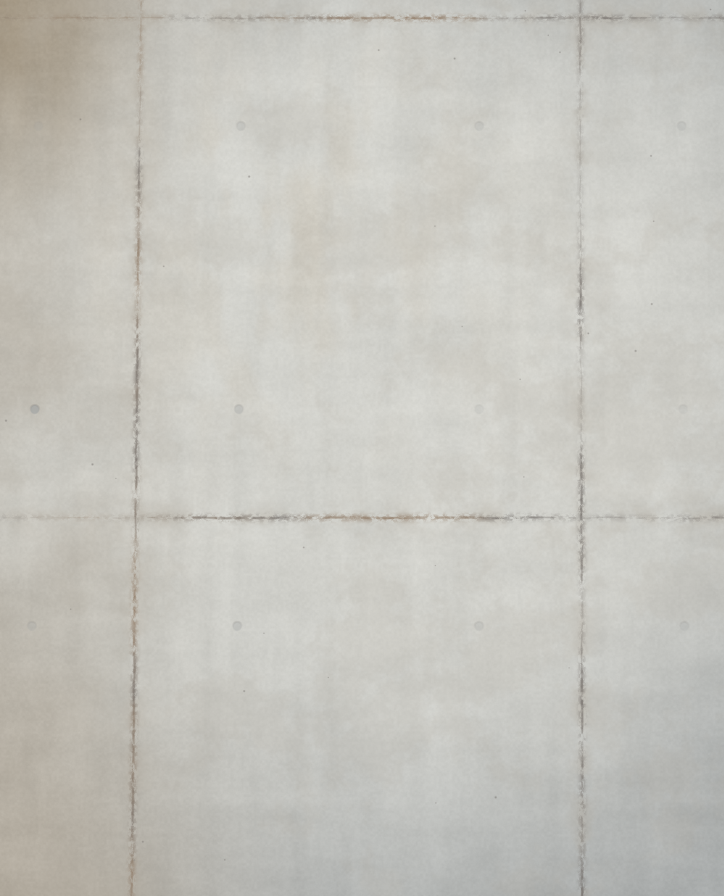
This texture is drawn by a Shadertoy shader. Its source:

```glsl
#define PITCH vec2(0.503, 0.558)
#define ORIGIN vec2(0.147, 0.422)
#define TIE_OFFSET vec2(0.136, 0.158)
#define TIE_RADIUS 0.0050
#define JOINT_WIDTH 0.0009
#define PALE vec3(0.822, 0.822, 0.800)
#define COOL vec3(0.660, 0.672, 0.670)
#define WARM vec3(0.690, 0.660, 0.610)
#define OCHRE vec3(0.630, 0.580, 0.500)
#define SEAM_GREY vec3(0.450, 0.430, 0.415)
#define SEAM_RUST vec3(0.560, 0.475, 0.395)

float hash(vec2 p) {
    vec3 q = fract(p.xyx * vec3(0.1031, 0.1030, 0.0973));
    q += dot(q, q.yzx + 33.33);
    return fract((q.x + q.y) * q.z);
}

float noise(vec2 p) {
    vec2 i = floor(p), f = fract(p);
    f = f * f * (3.0 - 2.0 * f);
    return mix(mix(hash(i), hash(i + vec2(1, 0)), f.x),
               mix(hash(i + vec2(0, 1)), hash(i + vec2(1, 1)), f.x), f.y);
}

float fbm(vec2 p) {
    float sum = 0.0, amp = 0.5;
    for (int i = 0; i < 5; i++) {
        sum += amp * noise(p);
        p = mat2(1.6, 1.2, -1.2, 1.6) * p + 17.3;
        amp *= 0.5;
    }
    return sum;
}

// Broken hairline (x) and the speckled band of stain around it (y)
vec2 seam(float across, float along, float seed, float px) {
    float wobble = (fbm(vec2(along * 40.0, seed)) - 0.48) * 0.0022;
    float stretch = smoothstep(0.25, 0.70, fbm(vec2(along * 9.0, seed + 40.0)));
    float crumb = smoothstep(0.25, 0.60, fbm(vec2(along * 130.0, across * 200.0 + seed)));
    float d = abs(across + wobble);
    float width = JOINT_WIDTH * (0.6 + 0.8 * stretch);
    float core = 1.0 - smoothstep(width - px, width + px, d);
    float speck = smoothstep(0.32, 0.66, fbm(vec2(across * 330.0, along * 240.0) + seed));
    float band = exp(-d * d / 0.000018) * speck;
    return vec2(core * crumb * (0.35 + 0.65 * stretch), band * (0.3 + 0.7 * stretch));
}

// Broad tones: pale middle, warm left side, cool right side
vec3 wallTone(vec2 p) {
    float cloud = fbm(p * 5.0 + 3.0);
    float edge = smoothstep(0.25, 0.76, length(p - vec2(0.42, 0.60)) + (cloud - 0.48) * 0.12);
    vec3 rim = mix(WARM, COOL, smoothstep(0.0, 0.42, p.x));
    vec3 col = mix(PALE, rim, edge);
    col = mix(col, WARM, 0.50 * smoothstep(0.28, 0.0, p.x) * smoothstep(0.1, 0.7, cloud));

    // Ochre stains in the top left corner and down the large panel
    float corner = smoothstep(0.27, 0.0, length((p - vec2(0.0, 0.98)) * vec2(1.4, 1.0)));
    float streak = fbm(p * vec2(26.0, 14.0) + 8.0);
    vec2 drop = (p - vec2(0.33, 0.74)) * vec2(4.5, 4.5);
    float drip = exp(-dot(drop, drop));
    col = mix(col, OCHRE, corner * (0.4 + 0.7 * streak));
    return mix(col, OCHRE * 1.2, 0.22 * drip * smoothstep(0.32, 0.75, streak));
}

// Mottling, formwork streaks and fine grain, centred on zero
float surface(vec2 p) {
    float mottled = (fbm(p * 24.0) - 0.48) * 0.040;
    float upright = (fbm(p * vec2(60.0, 7.0) + 20.0) - 0.48) * 0.036;
    float level = (fbm(p * vec2(10.0, 55.0) + 50.0) - 0.48) * 0.036;
    float grain = (fbm(p * 340.0) - 0.48) * 0.042;
    return mottled + upright + level + grain;
}

void mainImage(out vec4 fragColor, in vec2 fragCoord) {
    float px = 1.0 / iResolution.y;
    vec2 p = fragCoord * px;
    vec3 col = wallTone(p) + surface(p);

    // Faint scuffs with ragged outlines
    float scuff = fbm(p * vec2(12.0, 15.0) + 90.0) + 0.35 * (fbm(p * 90.0) - 0.48);
    col = mix(col, WARM, 0.14 * smoothstep(0.46, 0.68, scuff));

    // Panel grid, with the uprights leaning slightly together at the top
    vec2 leaning = p - vec2(p.y * (0.0145 - 0.0264 * p.x), 0.0);
    vec2 q = (leaning - ORIGIN) / PITCH;
    vec2 cell = floor(q), line = floor(q + 0.5);
    vec2 local = (fract(q) - 0.5) * PITCH;
    vec2 across = (q - line) * PITCH;

    // Damp blotches gathering beside the joints
    float near = exp(-min(abs(across.x), abs(across.y)) / 0.014);
    col = mix(col, WARM, 0.38 * near * smoothstep(0.36, 0.7, fbm(p * 40.0 + 30.0)));

    // Joints, rusty on the left and grey on the right
    vec2 upright = seam(across.x, p.y, line.x * 7.0 + 2.0, px);
    vec2 level = seam(across.y, p.x, line.y * 5.0 + 23.0, px);
    float rust = smoothstep(0.68, 0.50, p.x) * smoothstep(0.25, 0.65, fbm(p * 12.0 + 60.0));
    vec3 seamColor = mix(SEAM_GREY, SEAM_RUST, rust);
    col = mix(col, seamColor, 0.50 * max(upright.y, level.y));
    col = mix(col, seamColor, 0.62 * max(upright.x, level.x));

    // Four tie holes per panel, each filled to a different degree
    vec2 tie = abs(local) - TIE_OFFSET;
    float fade = hash(cell * 4.0 + step(0.0, local) + 5.0);
    float d = length(tie) - TIE_RADIUS;
    float disc = 1.0 - smoothstep(-px, px, d);
    float rim = 1.0 - smoothstep(0.0003, 0.0003 + 1.5 * px, abs(d));
    float crescent = smoothstep(-0.004, 0.006, local.y - sign(local.y) * TIE_OFFSET.y);
    col = mix(col, COOL * 0.95, disc * mix(0.15, 0.75, fade * fade));
    col = mix(col, SEAM_GREY, rim * crescent * mix(0.05, 0.22, fade));

    // Sparse air pits
    vec2 pitCell = floor(p * 42.0);
    vec2 pitPos = 0.2 + 0.6 * vec2(hash(pitCell + 70.0), hash(pitCell + 130.0));
    float pitSize = mix(0.0003, 0.0011, hash(pitCell + 11.0));
    float pitDist = length(fract(p * 42.0) - pitPos) / 42.0;
    float pit = step(0.97, hash(pitCell + 200.0)) * (1.0 - smoothstep(pitSize - px, pitSize + px, pitDist));
    col = mix(col, SEAM_GREY, 0.5 * pit);

    fragColor = vec4(clamp(col, 0.0, 1.0), 1.0);
}
```
